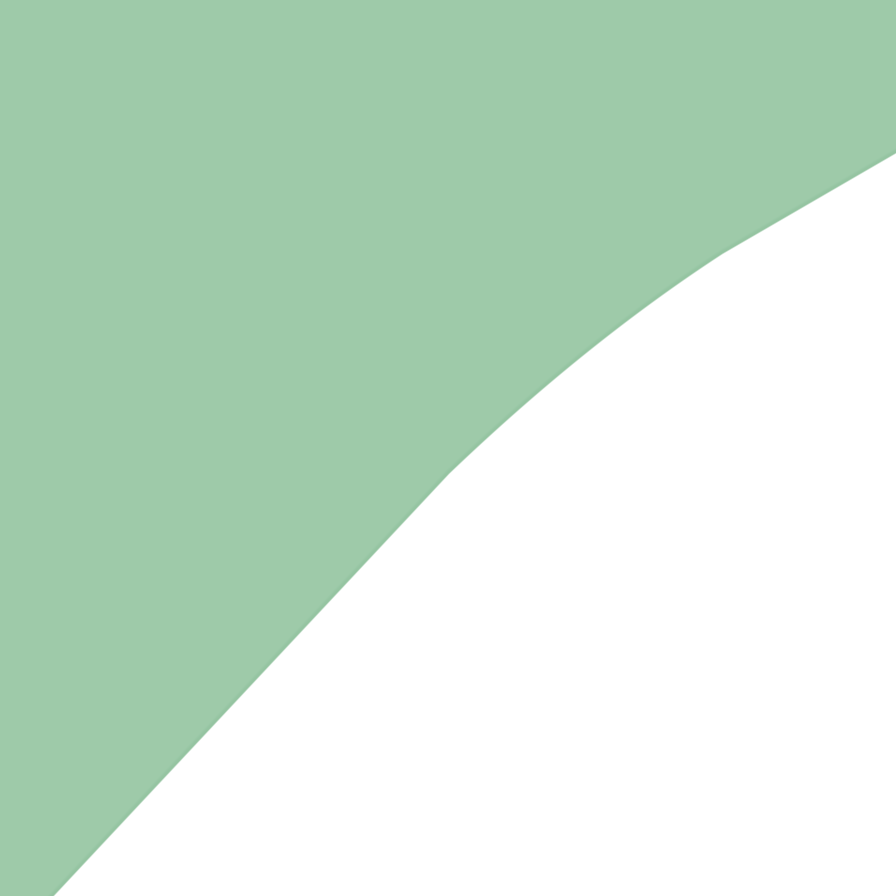
A Shadertoy shader for this background:

```glsl
// Flat sage green field above a white hillside that rises to the right and eases off.

// Height (x) and slope (y) of the hill: straight, gently arched, straight.
vec2 hillProfile(float x) {
    if (x < 0.501) return vec2(1.068 * (x - 0.06), 1.068);
    if (x > 0.807) return vec2(0.717 + 0.58 * (x - 0.807), 0.58);
    float height = 0.471 + 0.804 * (x - 0.501) + 0.5 * (x - 0.501) * (0.807 - x);
    return vec2(height, 0.804 + 0.5 * (1.308 - 2.0 * x));
}

void mainImage(out vec4 fragColor, in vec2 fragCoord) {
    vec2 uv = fragCoord / iResolution.xy;
    vec2 hill = hillProfile(uv.x);

    // Approximate signed distance, positive in the green field
    float dist = (uv.y - hill.x) / sqrt(1.0 + hill.y * hill.y);

    // Green field with a faint darker rim along the slope
    vec3 sage = vec3(0.618, 0.792, 0.664);
    float rim = 1.0 - smoothstep(0.001, 0.005, abs(dist - 0.001));
    vec3 field = mix(sage, vec3(0.57, 0.76, 0.62), 0.7 * rim);

    // Smooth white edge
    float soft = 1.0 / iResolution.y;
    vec3 color = mix(vec3(1.0), field, smoothstep(-soft, soft, dist));
    fragColor = vec4(color, 1.0);
}
```
